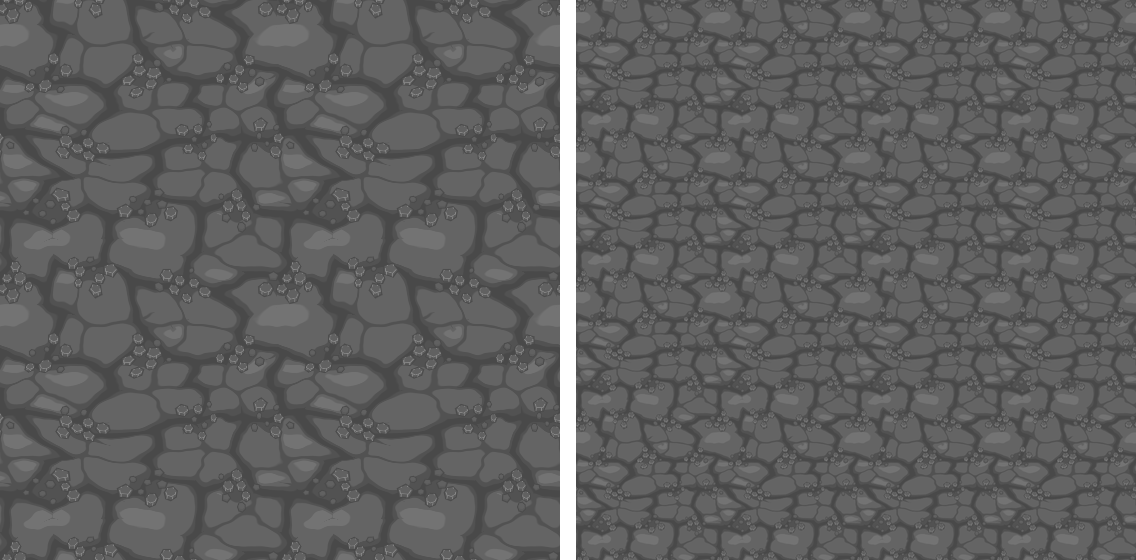
Left, the tile; right, the same tile 2 across and 2 down.
Reproduce this texture procedurally as a WebGL 1 fragment shader.

```glsl
precision highp float;
uniform vec2 u_resolution;

const float REPEATS = 2.0;
const vec2 CELLS = vec2(6.0, 8.0);
const vec2 ISO = 7.0 / CELLS;
const vec3 STONE = vec3(0.392);
const vec3 HIGHLIGHT = vec3(0.45);
const vec3 SIDE = vec3(0.322);
const vec3 CHANNEL = vec3(0.288);
const vec3 RIM = vec3(0.6);

float hash(vec2 p, float seed) {
  return fract(sin(dot(p, vec2(127.1, 311.7)) + seed * 74.7) * 43758.5);
}

vec2 wrap(vec2 i, vec2 period) {
  return i - period * floor((i + 0.5) / period);
}

float noise(vec2 p, vec2 period, float seed) {
  vec2 i = floor(p), f = fract(p);
  f = f * f * (3.0 - 2.0 * f);
  float a = hash(wrap(i, period), seed);
  float b = hash(wrap(i + vec2(1.0, 0.0), period), seed);
  float c = hash(wrap(i + vec2(0.0, 1.0), period), seed);
  float d = hash(wrap(i + 1.0, period), seed);
  return mix(mix(a, b, f.x), mix(c, d, f.x), f.y);
}

vec2 wobble(vec2 p, float freq, float seed) {
  vec2 period = CELLS * freq;
  return vec2(noise(p * freq, period, seed), noise(p * freq, period, seed + 1.0)) - 0.5;
}

float smoothMin(float a, float b, float k) {
  float h = max(k - abs(a - b), 0.0) / k;
  return min(a, b) - h * h * k * 0.25;
}

float fill(float d, float aa) {
  return smoothstep(-aa, aa, d);
}

// Stone seed: position and size weight
vec3 stoneSeed(vec2 cell) {
  vec2 id = wrap(cell, CELLS);
  float size = hash(id, 3.0);
  return vec3(cell + 0.5 + 0.72 * (vec2(hash(id, 1.0), hash(id, 2.0)) - 0.5), 0.34 * size * size);
}

// Staggered two by two blocks of stones
vec2 blockOrigin(vec2 cell) {
  float row = floor((cell.y + 0.1) / 2.0);
  float shift = mod(row, 2.0);
  return vec2(2.0 * floor((cell.x + shift + 0.1) / 2.0) - shift, 2.0 * row);
}

// Inner distance to the stone edge; also its cell, centre and channel distance
float stoneEdge(vec2 p, out vec2 cell, out vec3 seed, out float channel) {
  vec2 base = floor(p);
  float nearest = 9.0;
  for (int j = -2; j <= 2; j++) for (int i = -2; i <= 2; i++) {
    vec2 c = base + vec2(float(i), float(j));
    vec3 s = stoneSeed(c);
    float d = length(p - s.xy) - s.z;
    if (d < nearest) { nearest = d; cell = c; seed = s; }
  }
  vec2 block = blockOrigin(cell);
  float merged = step(hash(wrap(block, CELLS), 4.0), 0.25);
  vec2 toSeed = normalize(p - seed.xy + 1e-4);
  float edge = 1.0;
  channel = 1.0;
  for (int j = -2; j <= 2; j++) for (int i = -2; i <= 2; i++) {
    vec2 c = base + vec2(float(i), float(j));
    if (distance(c, cell) < 0.5) continue;
    vec3 s = stoneSeed(c);
    vec2 away = p - s.xy;
    float bend = max(length(toSeed - normalize(away + 1e-4)), 0.4);
    float d = (length(away) - s.z - nearest) / bend;
    if (distance(blockOrigin(c), block) < 0.5) {
      edge = smoothMin(edge, d - 0.035 + 2.0 * merged, 0.14);
    } else {
      float below = max(normalize(seed.xy - s.xy).y, 0.0);
      edge = smoothMin(edge, d - 0.12 - 0.07 * below, 0.18);
      channel = smoothMin(channel, d, 0.12);
    }
  }
  if (merged > 0.5) { cell = block; seed = vec3(block + 1.0, 0.55); }
  return edge;
}

// Tapered crack running in from the rim
float crack(vec2 q, float angle, float start) {
  vec2 dir = vec2(cos(angle), sin(angle));
  float along = dot(q, dir) - start;
  float across = abs(dot(q, vec2(-dir.y, dir.x)));
  return max(across - 0.13 * along, -along);
}

float polygon(vec2 q, float sides, float turn) {
  float sector = 6.28319 / sides;
  float a = mod(atan(q.y, q.x + 1e-5) + turn, sector) - 0.5 * sector;
  return length(q) * cos(a);
}

vec3 paintPebble(vec3 col, vec2 q, float r, float rnd, float aa) {
  float sides = 5.0 + floor(rnd * 2.9), turn = rnd * 40.0;
  q.x *= 0.85 + 0.25 * rnd;
  float body = polygon(q, sides, turn) - r;
  float top = polygon((q - vec2(0.0, 0.24 * r)) * vec2(1.0, 1.25), sides, turn) - 0.86 * r;
  col = mix(CHANNEL, col, fill(body - 0.025, aa));
  col = mix(mix(SIDE, STONE, 0.5), col, fill(body, aa));
  col = mix(STONE * 0.97, col, fill(max(top, body), aa));
  // Pale rim and front corners on the larger pebbles
  float corner = max(abs(abs(q.x + 0.1 * r) - 0.5 * r), -top);
  float rim = min(max(abs(top), q.y - 0.15 * r), corner) - 0.009;
  float pale = 0.85 * step(0.095, r) * (1.0 - fill(max(rim, body), aa));
  return mix(col, RIM, pale);
}

void main() {
  vec2 p = fract(gl_FragCoord.xy / u_resolution * REPEATS) * CELLS;
  float aa = 0.7 * 7.0 * REPEATS / min(u_resolution.x, u_resolution.y);
  p += 0.7 * wobble(p, 0.5, 11.0);
  vec2 rough = p + 0.2 * wobble(p, 2.0, 13.0) + 0.07 * wobble(p, 5.0, 15.0);

  vec2 cell;
  vec3 seed;
  float channel;
  float edge = stoneEdge(rough, cell, seed, channel);
  vec2 id = wrap(cell, CELLS);
  vec2 q = rough - seed.xy;
  if (hash(id, 5.0) < 0.5) edge = min(edge, crack(q, 6.28319 * hash(id, 6.0), 0.18 + seed.z));

  // Hollows for pebbles where blocks meet
  for (int j = 0; j < 2; j++) for (int i = 0; i < 2; i++) {
    vec2 corner = blockOrigin(vec2(p.x + 2.0 * float(i), floor(p.y) + 2.0 * float(j)));
    edge = smoothMin(edge, length((rough - corner) * ISO * vec2(0.85, 1.1)) - 0.36, 0.15);
  }

  // Stones with flat pale patches
  vec3 col = mix(CHANNEL, SIDE, fill(channel - 0.075, aa));
  col = mix(col, STONE, fill(edge, aa));
  vec2 patchSize = vec2(0.3, 0.15) + seed.z * vec2(0.45, 0.25);
  float patchEdge = (1.0 - length((q - vec2(0.0, 0.1)) / patchSize)) * patchSize.y;
  patchEdge += 0.1 * (noise(p * 4.0, CELLS * 4.0, 17.0) - 0.5);
  float lit = max(step(hash(id, 7.0), 0.5), step(0.5, seed.z));
  col = mix(col, HIGHLIGHT, lit * fill(min(patchEdge, edge - 0.06), aa));

  // Pebble clusters
  for (int j = 0; j < 2; j++) for (int i = 0; i < 2; i++) {
    vec2 corner = blockOrigin(vec2(p.x + 2.0 * float(i), floor(p.y) + 2.0 * float(j)));
    vec2 key = wrap(corner, CELLS);
    for (int k = 0; k < 8; k++) {
      float n = float(k), rnd = hash(key, 20.0 + n);
      float angle = 2.4 * n + 6.28319 * hash(key, 8.0);
      vec2 offset = 0.19 * sqrt(n + 0.3) * vec2(1.2 * cos(angle), 0.9 * sin(angle));
      float r = mix(0.045, 0.155, rnd);
      col = paintPebble(col, (p - corner) * ISO - offset, r, hash(key, 40.0 + n), aa);
    }
  }
  gl_FragColor = vec4(col, 1.0);
}
```
